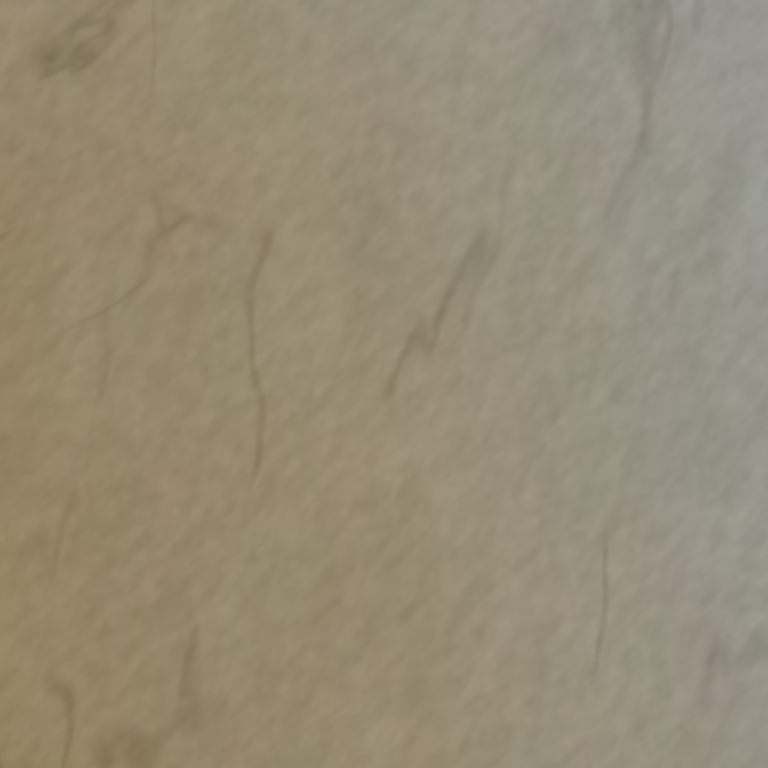
Give the GLSL for this texture, as a Shadertoy shader.

```glsl
// Draws a softly lit, faintly creased beige stone surface that cools to grey at the right.
#define BROWN vec3(0.578, 0.510, 0.385)
#define BEIGE vec3(0.590, 0.545, 0.450)
#define GREY vec3(0.592, 0.592, 0.568)
#define GRAIN_SCALE 62.0
#define GRAIN_DEPTH 0.050
#define RELIEF_DEPTH 0.060
#define CREASE_DEPTH 0.046
#define MOTTLE_DEPTH 0.032
#define TINT_DEPTH 0.018

float hash(vec2 cell) {
    vec3 q = fract(vec3(cell.xyx) * 0.1031);
    q += dot(q, q.yzx + 33.33);
    return fract((q.x + q.y) * q.z);
}

float noise(vec2 p) {
    vec2 i = floor(p), f = fract(p);
    f = f * f * f * (f * (f * 6.0 - 15.0) + 10.0);
    float low = mix(hash(i), hash(i + vec2(1, 0)), f.x);
    float high = mix(hash(i + vec2(0, 1)), hash(i + vec2(1, 1)), f.x);
    return mix(low, high, f.y);
}

// Four octaves, turned at each step to hide the lattice; mean near 0.5
float fbm(vec2 p) {
    float sum = 0.0, weight = 0.5;
    for (int i = 0; i < 4; i++) {
        sum += weight * noise(p);
        p = mat2(0.8, 0.6, -0.6, 0.8) * p * 2.03 + 17.3;
        weight *= 0.5;
    }
    return sum / 0.9375;
}

vec2 rotate(vec2 p, float angle) {
    float c = cos(angle), s = sin(angle);
    return vec2(c * p.x + s * p.y, c * p.y - s * p.x);
}

// Broken dark lines that run along the second axis of p
float crease(vec2 p, float seed) {
    float field = fbm(p * vec2(6.0, 1.9) + seed);
    float line = 1.0 - smoothstep(0.0, 0.055, abs(field - 0.5));
    float gaps = smoothstep(0.50, 0.72, noise(p * vec2(8.0, 6.0) + seed * 1.7));
    return line * gaps;
}

// Fine grain, drawn out towards the upper right
float grain(vec2 p) {
    vec2 q = rotate(p, 0.85) * vec2(0.65, 1.15) * GRAIN_SCALE;
    return 0.62 * noise(q) + 0.38 * noise(rotate(q, 0.5) * 1.9 + 41.0) - 0.5;
}

// Low bumps that catch the side light
float bumps(vec2 p) {
    return fbm(rotate(p, -0.35) * vec2(17.0, 10.0) + 5.0);
}

void mainImage(out vec4 fragColor, in vec2 fragCoord) {
    vec2 uv = fragCoord / iResolution.xy;
    vec2 p = fragCoord / iResolution.y;

    // Broad drift from warm brown to cool grey
    float drift = uv.x * 0.86 + (uv.y - 0.5) * 0.20 + 0.07;
    drift += 0.16 * (1.0 - uv.x) * smoothstep(0.75, 1.0, uv.y);
    drift = clamp(drift + 0.14 * (fbm(p * 3.0 + 60.0) - 0.5), 0.0, 1.0);
    vec3 color = drift < 0.5 ? mix(BROWN, BEIGE, drift * 2.0)
                             : mix(BEIGE, GREY, drift * 2.0 - 1.0);

    // Upright creases, giving way to slanted folds at the upper left
    vec2 warped = p + 0.035 * (vec2(noise(p * 7.0), noise(p * 7.0 + 30.0)) - 0.5);
    float corner = smoothstep(0.35, 0.05, uv.x) * smoothstep(0.45, 0.70, uv.y);
    float upright = crease(rotate(warped, -0.12), 23.0);
    float slanted = crease(rotate(warped, -1.05) * 1.3, 71.0);
    float dark = mix(upright, 1.3 * slanted, corner);

    // Light and shade of the surface
    float relief = bumps(p) - bumps(p + vec2(0.010, -0.007));
    float mottle = fbm(p * vec2(8.0, 4.5) + 90.0) - 0.5;
    float shade = GRAIN_DEPTH * grain(p) + MOTTLE_DEPTH * mottle - CREASE_DEPTH * dark;
    shade += RELIEF_DEPTH * relief * mix(0.6, 1.1, uv.x);
    color += shade + 0.002;

    // Faint blotches of pink and green
    float tint = fbm(p * vec2(13.0, 8.0) + 130.0) - 0.5;
    color += TINT_DEPTH * tint * vec3(1.0, -0.6, 0.3);

    fragColor = vec4(color, 1.0);
}
```
